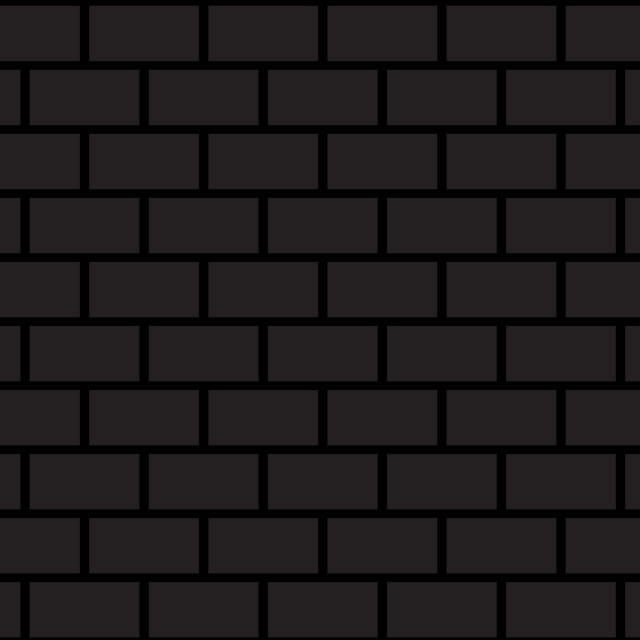
A WebGL 1 fragment shader for this pattern:

```glsl
precision highp float;

uniform vec2 u_resolution;

// Signed distance to an axis-aligned box centred on the origin
float boxDistance(vec2 p, vec2 halfSize) {
  vec2 d = abs(p) - halfSize;
  return length(max(d, 0.0)) + min(max(d.x, d.y), 0.0);
}

// Running bond: every second course slides by half a brick
float brickDistance(vec2 p) {
  vec2 pitch = vec2(0.1861, 0.10006);
  vec2 cell = (p - vec2(0.0391, -0.0028)) / pitch;
  cell.x += 0.5 * mod(floor(cell.y), 2.0);
  vec2 local = (fract(cell) - 0.5) * pitch;
  return boxDistance(local, vec2(0.0857, 0.0432));
}

void main() {
  vec2 p = gl_FragCoord.xy / u_resolution.y;

  // Slightly soft edges, never thinner than a pixel
  float softness = max(0.0012, 0.75 / u_resolution.y);
  float brick = 1.0 - smoothstep(-softness, softness, brickDistance(p));

  vec3 mortarColor = vec3(0.005, 0.002, 0.005);
  vec3 brickColor = vec3(0.141, 0.126, 0.130);
  gl_FragColor = vec4(mix(mortarColor, brickColor, brick), 1.0);
}
```
